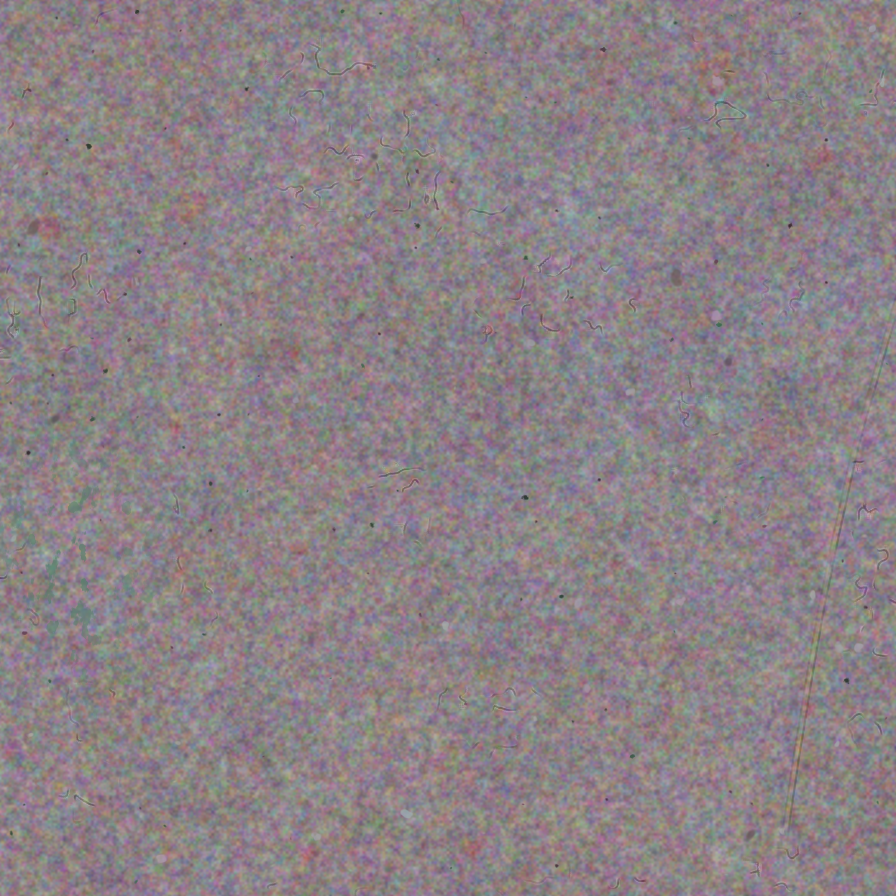
Give the GLSL for this texture, as a WebGL 2 fragment shader.

```glsl
#version 300 es
precision highp float;
// Weathered grey plaster with coloured grain, faint stains, specks, cracks and one long scratch.

uniform vec2 u_resolution;
out vec4 fragColor;

// Three independent random values per lattice cell
vec3 hash3(vec2 cell, float seed) {
    uvec3 v = uvec3(ivec3(vec3(cell, seed)) + 4096);
    v = v * 1664525u + 1013904223u;
    v.x += v.y * v.z; v.y += v.z * v.x; v.z += v.x * v.y;
    v ^= v >> 16u;
    v.x += v.y * v.z; v.y += v.z * v.x; v.z += v.x * v.y;
    return vec3(v >> 8u) / 16777216.0;
}

// Smooth colour noise centred on zero
vec3 noise3(vec2 p, float seed) {
    vec2 i = floor(p), f = fract(p);
    f = f * f * (3.0 - 2.0 * f);
    vec3 low = mix(hash3(i, seed), hash3(i + vec2(1, 0), seed), f.x);
    vec3 high = mix(hash3(i + vec2(0, 1), seed), hash3(i + vec2(1, 1), seed), f.x);
    return mix(low, high, f.y) - 0.5;
}

vec3 fbm3(vec2 p, float seed) {
    vec3 sum = vec3(0.0);
    float amplitude = 0.5;
    for (int octave = 0; octave < 4; octave++) {
        sum += amplitude * noise3(p, seed + float(octave));
        p = mat2(1.6, 1.2, -1.2, 1.6) * p + 7.3;
        amplitude *= 0.55;
    }
    return sum;
}

// Coverage of irregular spots, at most one per grid cell; kind returns random values
float spots(vec2 p, float cells, float chance, vec2 radii, float soft, float seed, out vec3 kind) {
    vec2 cell = floor(p * cells);
    vec3 place = hash3(cell, seed);
    kind = hash3(cell, seed + 1.0);
    vec2 d = p - (cell + 0.2 + 0.6 * hash3(cell, seed + 3.0).xy) / cells;
    float angle = 6.283 * kind.x;
    d = mat2(cos(angle), sin(angle), -sin(angle), cos(angle)) * d;
    d.y *= 1.0 + 0.7 * kind.y;
    float radius = mix(radii.x, radii.y, kind.z * kind.z);
    float dist = length(d) - radius * (1.0 + 0.9 * noise3(p * 1.5 / radii.y, seed + 2.0).x);
    float edge = max(soft, 0.8 / u_resolution.y);
    return step(place.z, chance) * (1.0 - smoothstep(-edge, edge, dist));
}

void main() {
    vec2 p = gl_FragCoord.xy / u_resolution.y;
    vec3 kind;

    // Broad mottling between brownish and lavender grey
    vec3 broad = fbm3(p * 9.0, 10.0);
    vec3 color = vec3(0.551, 0.509, 0.526);
    color += vec3(-0.015, 0.01, 0.05) * broad.x + 0.065 * broad.y;
    vec2 hazeOffset = (p - vec2(0.8, 0.66)) * vec2(3.5, 5.0);
    color += vec3(-0.008, 0.002, 0.02) * exp(-dot(hazeOffset, hazeOffset));

    // Coloured grain from coarse to fine
    color += 0.035 * noise3(p * 41.0, 20.0);
    color += 0.085 * noise3(p * 97.0, 21.0);
    color += 0.135 * noise3(mat2(0.8, 0.6, -0.6, 0.8) * p * 180.0, 22.0);
    color += 0.09 * noise3(p * 350.0, 23.0);
    color += 0.05 * noise3(p * 140.0, 24.0).x + 0.075 * noise3(p * 290.0, 25.0).y;

    // Soft stains, reddish or pale
    float stain = spots(p, 7.0, 0.3, vec2(0.008, 0.021), 0.006, 30.0, kind);
    vec3 tint = kind.y < 0.5 ? vec3(0.04, -0.06, -0.07) : vec3(0.02, 0.05, 0.05);
    color += stain * tint;

    // Short ragged cracks with pale rims
    vec2 warped = p + 0.016 * noise3(p * 95.0, 40.0).xy;
    float contour = noise3(warped * 32.0, 41.0).x;
    float slope = length(vec2(dFdx(contour), dFdy(contour))) * u_resolution.y;
    float gap = abs(contour) / max(slope, 4.0);
    float broken = smoothstep(0.14, 0.3, noise3(p * 9.0, 42.0).x)
                 * smoothstep(-0.05, 0.2, noise3(p * 70.0, 43.0).y);
    color += 0.09 * broken * (1.0 - smoothstep(0.001, 0.004, gap));
    color -= 0.2 * broken * (1.0 - smoothstep(0.0003, 0.002, gap));

    // Green growth clustered near the left side
    vec2 growth = (p - vec2(0.08, 0.37)) * vec2(11.0, 6.5);
    float patches = smoothstep(0.08, 0.2, fbm3(p * vec2(85.0, 60.0), 50.0).y);
    color = mix(color, vec3(0.33, 0.49, 0.41), 0.7 * patches * exp(-dot(growth, growth)));

    // Dark flecks, from brown and green to nearly black
    float fleck = spots(p, 23.0, 0.22, vec2(0.001, 0.0032), 0.0016, 60.0, kind);
    vec3 fleckColor = mix(vec3(0.34, 0.2, 0.28), vec3(0.18, 0.35, 0.25), step(0.5, kind.x));
    color = mix(color, fleckColor * (0.35 + 0.9 * kind.y), 0.75 * fleck);

    // Sparse larger chips and small pale grains
    float chip = spots(p, 9.0, 0.08, vec2(0.004, 0.011), 0.003, 70.0, kind);
    color = mix(color, mix(vec3(0.3, 0.26, 0.31), vec3(0.44, 0.36, 0.34), kind.z), 0.65 * chip);
    float pale = spots(p, 19.0, 0.16, vec2(0.0015, 0.006), 0.002, 80.0, kind);
    color = mix(color, vec3(0.67, 0.65, 0.65) + 0.12 * (kind - 0.5), 0.65 * pale);

    // Long curved scratch: a warm strip between thin worn edges
    float path = 0.871 + 0.09 * p.y + 0.16 * p.y * p.y + 0.003 * noise3(p.yy * 14.0, 90.0).x;
    float across = (p.x - path) / sqrt(1.0 + pow(0.09 + 0.32 * p.y, 2.0));
    float wear = smoothstep(0.03, 0.1, p.y) * (0.75 + 0.9 * noise3(p.yy * 45.0, 91.0).y);
    color += wear * vec3(0.035, 0.025, -0.03) * (1.0 - smoothstep(0.002, 0.004, abs(across)));
    color -= wear * vec3(0.11, 0.09, 0.11) * (1.0 - smoothstep(0.0004, 0.002, abs(across - 0.003)));
    color -= wear * vec3(0.05, 0.04, 0.06) * (1.0 - smoothstep(0.0004, 0.002, abs(across + 0.003)));

    fragColor = vec4(clamp(color, 0.0, 1.0), 1.0);
}
```
